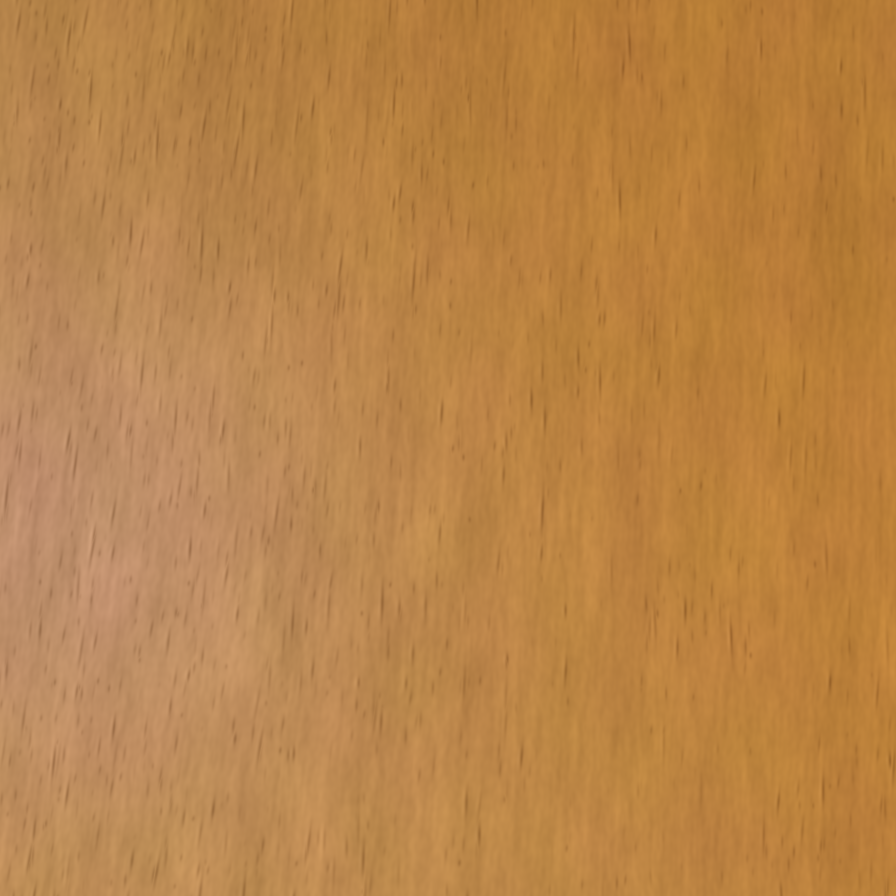
Write a Shadertoy shader that draws this texture.

```glsl
// Honey-coloured wood veneer with fine upright grain, short dark pores and a soft sheen at the left.

float hash(vec2 p) {
    vec3 q = fract(vec3(p.xyx) * 0.1031);
    q += dot(q, q.yzx + 33.33);
    return fract((q.x + q.y) * q.z);
}

vec2 gradientAt(vec2 cell) {
    float angle = 6.2832 * hash(cell + 71.0);
    return vec2(cos(angle), sin(angle));
}

float gradientNoise(vec2 p) {
    vec2 i = floor(p), f = p - i;
    vec2 u = f * f * f * (f * (f * 6.0 - 15.0) + 10.0);
    float a = dot(gradientAt(i), f);
    float b = dot(gradientAt(i + vec2(1, 0)), f - vec2(1, 0));
    float c = dot(gradientAt(i + vec2(0, 1)), f - vec2(0, 1));
    float d = dot(gradientAt(i + vec2(1, 1)), f - vec2(1, 1));
    return mix(mix(a, b, u.x), mix(c, d, u.x), u.y);
}

// Soft tapered dashes, one per cell, kept only where the hash is below the density
float pores(vec2 p, vec2 cellSize, float density) {
    vec2 cell = floor(p / cellSize);
    float ink = 0.0;
    for (int y = -1; y <= 1; y++)
    for (int x = -1; x <= 1; x++) {
        vec2 id = cell + vec2(x, y);
        vec2 jitter = vec2(hash(id + 11.0), hash(id + 37.0));
        vec2 d = p - (id + jitter) * cellSize;
        float halfLength = cellSize.y * mix(0.12, 0.42, hash(id + 53.0));
        d.x -= d.y * 0.12 * (hash(id + 91.0) - 0.5);
        float dash = exp(-pow(d.x / 0.0017, 2.0) - pow(d.y / halfLength, 2.0));
        float kept = 1.0 - smoothstep(density - 0.1, density + 0.1, hash(id));
        ink = max(ink, dash * kept * mix(0.4, 1.0, hash(id + 29.0)));
    }
    return ink;
}

float darkBand(float x, float centre, float width) {
    return exp(-pow((x - centre) / width, 2.0));
}

void mainImage(out vec4 fragColor, in vec2 fragCoord) {
    vec2 uv = fragCoord / iResolution.xy;

    // Grain leans to the right at the left side and stands upright at the right
    float lean = mix(0.12, 0.02, smoothstep(0.1, 0.75, uv.x));
    vec2 grain = vec2(uv.x - lean * (uv.y - 0.5), uv.y);
    grain.x += 0.004 * gradientNoise(uv * vec2(5.0, 4.0));

    // Base colour: deeper orange to the upper right, rosy sheen at the left
    vec3 color = mix(vec3(0.745, 0.550, 0.315), vec3(0.735, 0.498, 0.220),
                     smoothstep(0.1, 1.0, uv.x * 0.8 + uv.y * 0.35));
    vec2 sheenOffset = (uv - vec2(0.04, 0.40)) / vec2(0.34, 0.33);
    float sheen = exp(-dot(sheenOffset, sheenOffset));
    color = mix(color, vec3(0.745, 0.560, 0.430), 0.95 * sheen);
    color *= 1.0 - 0.05 * smoothstep(0.5, 1.0, uv.y) * (1.0 - 0.5 * uv.x);

    // Broad upright bands and cloudy mottling
    float bands = darkBand(uv.x, 0.925, 0.028) + 0.6 * darkBand(uv.x, 0.69, 0.02)
                + 0.6 * darkBand(uv.x, 0.525, 0.02);
    bands *= 0.7 + 0.8 * gradientNoise(uv * vec2(9.0, 5.0));
    float tone = -0.035 * bands;
    tone += 0.050 * gradientNoise(grain * vec2(17.0, 1.6) + 4.0);
    tone += 0.050 * gradientNoise(grain * vec2(13.0, 6.0) + 19.0);
    tone += 0.035 * gradientNoise(grain * vec2(38.0, 13.0) + 43.0);

    // Fine fibres and faint speckle
    tone += 0.050 * gradientNoise(grain * vec2(85.0, 9.0) + 7.0);
    tone += 0.055 * gradientNoise(grain * vec2(150.0, 26.0) + 61.0);
    tone += 0.035 * gradientNoise(grain * vec2(190.0, 90.0) + 83.0);
    color *= 1.0 + tone * vec3(0.85, 1.0, 1.25);
    color += 0.02 * gradientNoise(uv * vec2(12.0, 9.0) + 97.0) * vec3(0.4, -0.3, 0.7);

    // Pores: clustered, longer and denser at the left
    float cluster = gradientNoise(grain * vec2(14.0, 4.0) + 31.0);
    float density = mix(0.42, 0.14, smoothstep(0.15, 0.8, uv.x)) + 0.35 * cluster;
    float ink = pores(grain, vec2(0.017, 0.050), density);
    ink = max(ink, 0.7 * pores(grain + 5.3, vec2(0.011, 0.026), density * 0.8));
    float rim = pores(grain + vec2(0.0035, 0.0), vec2(0.017, 0.050), density);
    color *= 1.0 - ink * vec3(0.17, 0.21, 0.26);
    color += 0.025 * rim * (1.0 - ink);

    fragColor = vec4(clamp(color, 0.0, 1.0), 1.0);
}
```
